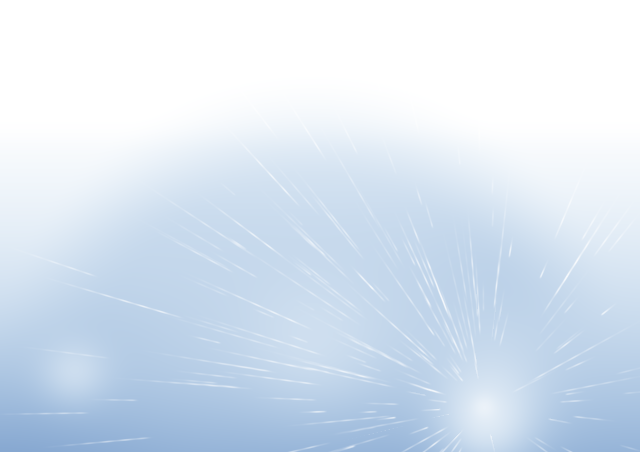
Give the GLSL for this background, as a WebGL 2 fragment shader.

```glsl
#version 300 es
precision highp float;
// Pale blue sky-like gradient with a soft dome, three glows and fine radiating streaks.

uniform vec2 u_resolution;
out vec4 fragColor;

const float TAU = 6.2831853;

float hash(vec2 p) {
    return fract(sin(dot(p, vec2(127.1, 311.7))) * 43758.5453);
}

// Gaussian spot, with a separate radius for each axis
float glow(vec2 p, vec2 center, vec2 radius) {
    vec2 d = (p - center) / radius;
    return exp(-dot(d, d));
}

// Blue tint for a depth of 0 (white) to 0.5 (deep blue)
vec3 tint(float depth) {
    return 1.0 - depth * vec3(1.0, 0.63, 0.29) - depth * depth * vec3(0.0, 0.2, 0.2);
}

// Depth of the backdrop: vertical ramp, dome and darker patches
float backdrop(vec2 p) {
    float fall = max(0.76 - p.y, 0.0);
    float depth = (0.3 * fall + 0.32 * fall * fall) * smoothstep(0.0, 0.1, fall);

    float dome = 1.0 - smoothstep(0.47, 0.73, length(p - vec2(0.69, 0.12)));
    depth += 0.12 * dome * smoothstep(0.15, 0.55, p.y);

    depth += 0.03 * glow(p, vec2(1.12, 0.38), vec2(0.2, 0.13));
    depth += 0.03 * glow(p, vec2(0.2, 0.27), vec2(0.2, 0.11));
    depth += 0.06 * (1.0 - smoothstep(0.0, 0.5, p.x)) * (1.0 - smoothstep(0.0, 0.35, p.y));
    return depth;
}

// Thin broken streaks in angular cells around the source
float streaks(vec2 v) {
    float r = length(v);
    float turn = fract(atan(v.y, v.x) / TAU);
    float pixel = 1.0 / u_resolution.y;
    float upperLeft = smoothstep(0.2, 0.3, turn) * (1.0 - smoothstep(0.48, 0.56, turn));
    float density = 0.2 + 0.6 * upperLeft;
    float sum = 0.0;

    for (int i = 0; i < 7; i++) {
        float layer = float(i);
        float count = 44.0 + 13.0 * layer;
        float cell = floor(turn * count);
        vec2 seed = vec2(cell, layer * 17.0);
        float h = hash(seed);

        float offset = fract(turn * count) - 0.5 - 0.6 * (h - 0.5);
        float across = abs(offset) / count * TAU * r;
        float line = 1.0 - smoothstep(0.0, 0.0012 + pixel, across);

        float start = 0.06 + (0.1 + 0.13 * layer) * hash(seed + 3.1);
        float reach = 0.05 + 0.32 * pow(hash(seed + 5.7), 2.0);
        float along = smoothstep(start, start + 0.15 * reach, r)
                    * (1.0 - smoothstep(start + 0.3 * reach, start + reach, r));

        float broken = 0.75 + 0.25 * sin(r * 150.0 + h * 40.0);
        float strength = 0.2 + 0.5 * hash(seed + 9.3);
        sum += line * along * broken * strength * step(hash(seed + 11.9), density);
    }
    return min(sum, 0.8);
}

void main() {
    vec2 p = gl_FragCoord.xy / u_resolution.y;
    p.x *= 1.4144 * u_resolution.y / u_resolution.x;
    vec2 source = vec2(1.07, 0.1);

    // Soft lights thin the backdrop
    float depth = backdrop(p);
    depth = mix(depth, 0.17, 0.75 * glow(p, vec2(0.69, 0.25), vec2(0.15, 0.14)));
    depth = mix(depth, 0.17, 0.8 * glow(p, vec2(0.165, 0.18), vec2(0.075, 0.07)));
    depth = mix(depth, 0.18, 0.5 * glow(p, vec2(1.1, 0.15), vec2(0.13, 0.15)));
    depth = mix(depth, 0.1, 0.9 * glow(p, vec2(1.075, 0.08), vec2(0.1, 0.105)));

    vec3 color = mix(tint(depth), vec3(1.0), streaks(p - source));

    // Small bright core at the source
    color = mix(color, vec3(1.0), 0.35 * glow(p, source, vec2(0.025)));
    fragColor = vec4(color, 1.0);
}
```
